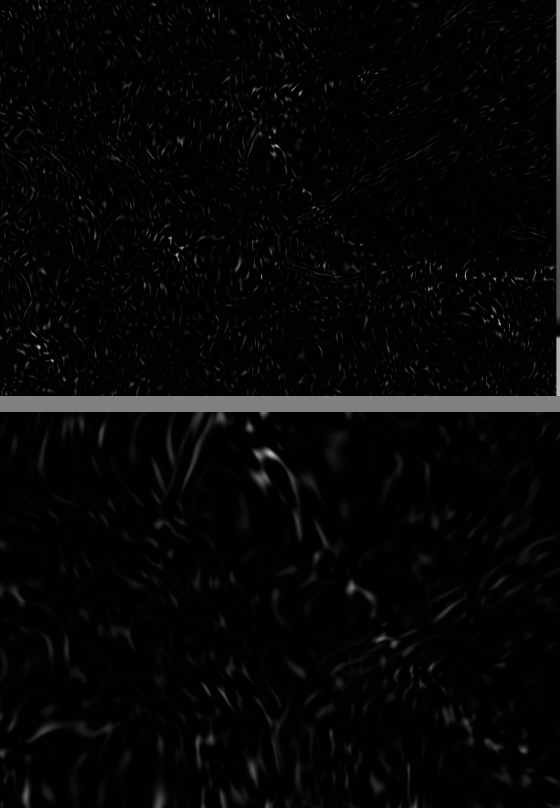
Top, the full canvas; bottom, a detail of the centre.
Give the GLSL for this texture map, as a WebGL 2 fragment shader.

```glsl
#version 300 es
precision highp float;
// Dark embossed relief: fine slanted grain, faint contour strokes, glinting ridges and a pale right rim.
uniform vec2 u_resolution;
out vec4 fragColor;

const float BLACK_LEVEL = 0.003;
const float GRAIN_GAIN = 0.85;
const float STROKE_WIDTH = 0.0034;
const float RIM_WIDTH = 0.0092;

// Contour strokes: start and end points, with a sideways bow for each
const int STROKES = 11;
const vec4 STROKE_ENDS[STROKES] = vec4[STROKES](
    vec4(0.597, 0.83, 0.612, 0.715), vec4(0.662, 0.71, 0.616, 0.585),
    vec4(0.07, 0.65, 0.225, 0.49), vec4(0.0, 0.63, 0.0, 0.43),
    vec4(0.0, 0.35, 0.0, 0.15), vec4(1.12, 0.655, 0.77, 0.458),
    vec4(0.78, 0.46, 0.73, 0.335), vec4(0.73, 0.338, 0.91, 0.303),
    vec4(0.257, 0.618, 0.34, 0.568), vec4(1.287, 0.417, 1.39, 0.397),
    vec4(1.12, 0.936, 1.2, 1.0));
const float STROKE_BOW[STROKES] = float[STROKES](
    -0.008, 0.004, 0.018, 0.083, 0.08, 0.004, -0.034, -0.014, 0.006, 0.003, 0.0);

// Ridges along which the grain glints
const int RIDGES = 11;
const vec4 RIDGE_ENDS[RIDGES] = vec4[RIDGES](
    vec4(0.67, 0.67, 0.81, 0.45), vec4(0.81, 0.45, 0.96, 0.33),
    vec4(0.215, 0.49, 0.235, 0.39), vec4(0.39, 0.41, 0.51, 0.31),
    vec4(0.57, 0.33, 0.66, 0.29), vec4(1.04, 0.32, 1.4, 0.3),
    vec4(1.235, 0.21, 1.335, 0.13), vec4(0.09, 0.15, 0.175, 0.03),
    vec4(0.39, 0.61, 0.45, 0.64), vec4(0.69, 0.755, 0.96, 0.81),
    vec4(0.52, 1.0, 0.54, 0.95));

vec2 hashGradient(vec2 cell) {
    vec3 h = fract(vec3(cell.xyx) * vec3(0.1031, 0.103, 0.0973));
    h += dot(h, h.yzx + 33.33);
    float angle = 6.2832 * fract((h.x + h.y) * h.z);
    return vec2(cos(angle), sin(angle));
}

float gradientNoise(vec2 p) {
    vec2 i = floor(p), f = p - i;
    vec2 u = f * f * f * (f * (f * 6.0 - 15.0) + 10.0);
    vec2 e = vec2(0.0, 1.0);
    float low = mix(dot(hashGradient(i), f), dot(hashGradient(i + e.yx), f - e.yx), u.x);
    float high = mix(dot(hashGradient(i + e), f - e), dot(hashGradient(i + 1.0), f - 1.0), u.x);
    return mix(low, high, u.y);
}

vec2 rotate(vec2 p, float angle) {
    float c = cos(angle), s = sin(angle);
    return vec2(c * p.x + s * p.y, c * p.y - s * p.x);
}

// Bend space so that the grain meanders
vec2 warp(vec2 p, float frequency, float amount) {
    vec2 q = p * frequency;
    return p + amount * vec2(gradientNoise(q + 17.3), gradientNoise(q + 51.7));
}

// Elongated flecks, long axis turned by angle from vertical
float grain(vec2 p, float angle, vec2 frequency) {
    return gradientNoise(rotate(p, angle) * frequency + 90.0);
}

// x: distance to a bowed segment, y: position along it
vec2 bowedSegment(vec2 p, vec4 ends, float bow) {
    vec2 d = ends.zw - ends.xy;
    float size = length(d);
    vec2 axis = d / size, q = p - ends.xy;
    float t = dot(q, axis) / size, s = clamp(t, 0.0, 1.0);
    float offset = dot(q, vec2(-axis.y, axis.x)) - bow * 4.0 * s * (1.0 - s);
    float slope = bow * 4.0 * (1.0 - 2.0 * s) / size;
    return vec2(length(vec2(offset / sqrt(1.0 + slope * slope), (t - s) * size)), s);
}

float softSpot(vec2 p, vec2 center, vec2 radius) {
    vec2 q = (p - center) / radius;
    return exp(-dot(q, q));
}

float strokes(vec2 p) {
    float light = 0.0;
    vec2 wobbled = warp(p, 28.0, 0.009);
    for (int i = 0; i < STROKES; i++) {
        vec2 s = bowedSegment(wobbled, STROKE_ENDS[i], STROKE_BOW[i]);
        float broken = smoothstep(-0.35, 0.5, gradientNoise(p * 42.0 + float(i) * 7.0));
        float taper = 0.35 + 0.65 * sin(3.1416 * s.y);
        float echo = 0.3 * smoothstep(STROKE_WIDTH, 0.0, abs(s.x - 0.013));
        light += (smoothstep(STROKE_WIDTH, 0.0, s.x) + echo) * broken * taper;
    }
    return light;
}

float ridges(vec2 p) {
    float glow = 0.0;
    vec2 wobbled = warp(p, 12.0, 0.025);
    for (int i = 0; i < RIDGES; i++) {
        float d = bowedSegment(wobbled, RIDGE_ENDS[i], 0.0).x / 0.014;
        glow = max(glow, exp(-d * d));
    }
    return glow;
}

// Brightness of the right rim by height, with one dark gap
float rimTone(float y) {
    float tone = mix(0.3, 0.68, smoothstep(0.25, 1.0, y));
    tone = mix(0.7, tone, smoothstep(0.14, 0.16, y));
    return tone * (1.0 - smoothstep(0.145, 0.155, y) * smoothstep(0.21, 0.17, y));
}

void main() {
    vec2 p = gl_FragCoord.xy / u_resolution.y;
    float pixel = 1.0 / u_resolution.y;
    float aspect = u_resolution.x * pixel;

    // Upright grain on the left, slanted grain toward the upper right
    vec2 q = warp(warp(p, 5.0, 0.06), 16.0, 0.022);
    float slant = smoothstep(0.7, 1.05, p.x) * smoothstep(0.25, 0.5, p.y);
    float fleck = mix(grain(q, 0.18, vec2(115.0, 58.0)), grain(q, -0.85, vec2(125.0, 45.0)), slant);
    float relief = pow(max(fleck - 0.02, 0.0), 2.0);

    // Patchy strength, calm hollows and bright ridges
    float patches = 0.2 + 1.5 * smoothstep(-0.35, 0.5, gradientNoise(p * 24.0));
    patches *= 0.75 + gradientNoise(p * 5.0 + 8.0);
    float calm = 0.85 * softSpot(p, vec2(0.29, 0.55), vec2(0.09, 0.06));
    calm = max(calm, 0.65 * softSpot(p, vec2(1.14, 0.48), vec2(0.22, 0.1)));
    calm = max(calm, 0.4 * slant);
    float strength = patches * (1.0 - calm) + 2.6 * ridges(p);

    float tone = BLACK_LEVEL + GRAIN_GAIN * relief * strength + 0.27 * strokes(p);
    float rim = smoothstep(-pixel, pixel, p.x - aspect + RIM_WIDTH);
    tone = mix(min(tone, 0.75), rimTone(p.y), rim);
    fragColor = vec4(vec3(tone), 1.0);
}
```
